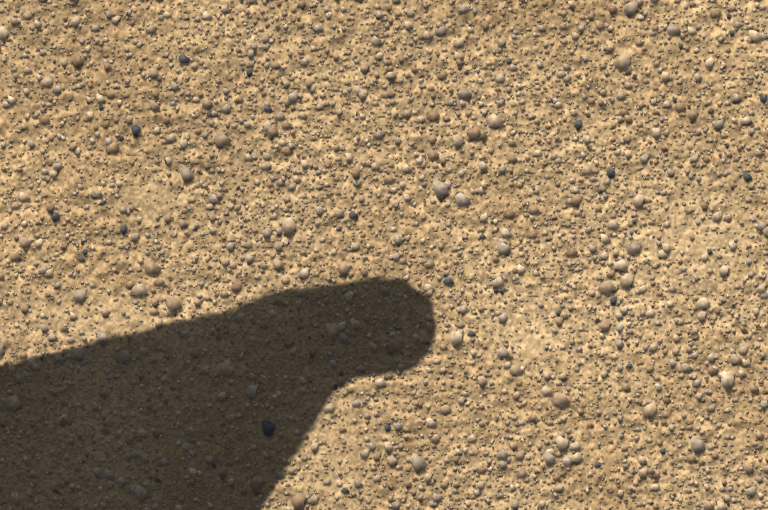
Write a Shadertoy shader that draws this texture.

```glsl
// Sunlit gravel crossed by a broad rounded shadow from the lower left.
// Jittered cells scatter domed stones at several sizes over bumpy sand;
// sun and sky light are kept apart so the large shadow blocks only the sun.

vec2 hash2(vec2 p) {
    return fract(sin(vec2(dot(p, vec2(127.1, 311.7)),
                          dot(p, vec2(269.5, 183.3)))) * 43758.5);
}

float noise(vec2 p) {
    vec2 i = floor(p), f = fract(p);
    f = f * f * (3.0 - 2.0 * f);
    return mix(mix(hash2(i).x, hash2(i + vec2(1, 0)).x, f.x),
               mix(hash2(i + vec2(0, 1)).x, hash2(i + vec2(1, 1)).x, f.x), f.y);
}

float fbm(vec2 p) {
    float sum = 0.0, amp = 0.5;
    for (int i = 0; i < 4; i++) {
        sum += amp * noise(p);
        p = mat2(1.6, 1.2, -1.2, 1.6) * p + 7.3;
        amp *= 0.5;
    }
    return sum;
}

float smin(float a, float b, float k) {
    float h = max(k - abs(a - b), 0.0) / k;
    return min(a, b) - h * h * k * 0.25;
}

// Signed distance to the large shadow: a sloping body and a rounded tip
float shadowShape(vec2 p) {
    float top = 0.28 + 0.285 * p.x - 0.086 * p.x * p.x;
    float side = max((p.x - 0.512 - 0.62 * p.y) * 0.85, p.x - 0.74);
    float body = max((p.y - top) * 0.96, side);
    vec2 a = p - vec2(0.55, 0.335), axis = vec2(0.214, 0.026);
    float along = clamp(dot(a, axis) / dot(axis, axis), 0.0, 1.0);
    return smin(body, length(a - axis * along) - 0.091, 0.03);
}

// Soft round weight for the bare sandy patches
float patchAt(vec2 p, vec2 center, vec2 size) {
    vec2 d = (p - center) / size;
    return exp(-dot(d, d));
}

// Irregular elliptical radius: 1 on the stone's rim
float rim(vec2 d, float turn, float radius) {
    float c = cos(turn), s = sin(turn);
    d = mat2(c, -s, s, c) * d * vec2(0.84, 1.2) / radius;
    float angle = atan(d.y, d.x + 1e-5);
    return length(d) * (1.0 + 0.11 * sin(3.0 * angle + turn * 5.0)
                            + 0.07 * sin(5.0 * angle - turn * 3.0));
}

// One layer of stones, each with its own small shadow
void scatter(vec2 p, float cells, float density,
             inout vec3 albedo, inout float sun, inout float sky) {
    vec2 q = p * cells, cell = floor(q);
    for (int j = -1; j <= 1; j++)
    for (int i = -1; i <= 1; i++) {
        vec2 id = cell + vec2(i, j);
        vec2 place = hash2(id + cells), kind = hash2(id + cells + 57.0);
        vec2 tint = hash2(id + cells + 113.0);
        if (kind.x > density) continue;
        float radius = mix(0.17, 0.41, kind.y * kind.y);
        float turn = tint.y * 6.28;
        vec2 d = q - id - 0.5 - (place - 0.5) * 0.85;
        float soft = 1.2 * cells / (iResolution.y * radius);

        float shadeRim = rim(d + vec2(-0.14, 0.5) * radius, turn, radius);
        float dark = 1.0 - smoothstep(0.8 - soft, 1.0 + soft, shadeRim);
        sun *= 1.0 - 0.72 * dark;
        sky *= 1.0 - 0.2 * dark;

        float r = rim(d, turn, radius);
        float cover = 1.0 - smoothstep(1.0 - soft, 1.0 + 0.4 * soft, r);
        vec3 normal = normalize(vec3(d / radius, 0.95));
        float lit = max(dot(normal, normalize(vec3(-0.25, 0.75, 0.75))), 0.0);
        vec3 stone = mix(vec3(0.61, 0.50, 0.38), vec3(0.86, 0.77, 0.64), tint.x);
        stone = mix(stone, vec3(0.68, 0.63, 0.56), 0.7 * step(0.7, place.x));
        stone = mix(stone, vec3(0.37, 0.37, 0.37), step(0.98, place.y));
        stone *= 0.87 + 0.26 * noise(q * 7.0);
        albedo = mix(albedo, stone, cover);
        sun = mix(sun, 0.14 + 1.0 * lit, cover);
        sky = mix(sky, 0.88 + 0.35 * normal.y + 0.15 * normal.z, cover);
    }
}

void mainImage(out vec4 fragColor, in vec2 fragCoord) {
    vec2 p = fragCoord / iResolution.y;

    // Sand: broad tone, fine grain and relief lit from above
    float broad = fbm(p * 5.0 + 3.0);
    float bare = patchAt(p, vec2(1.38, 0.53), vec2(0.10, 0.08))
               + patchAt(p, vec2(0.66, 0.13), vec2(0.07, 0.09))
               + patchAt(p, vec2(1.04, 0.34), vec2(0.08, 0.06))
               + patchAt(p, vec2(0.20, 0.38), vec2(0.16, 0.05))
               + patchAt(p, vec2(0.29, 0.60), vec2(0.07, 0.05));
    bare = clamp(bare, 0.0, 1.0);
    vec3 albedo = mix(vec3(0.66, 0.55, 0.40), vec3(0.81, 0.70, 0.53),
                      clamp(broad + 0.45 * bare, 0.0, 1.0));
    albedo *= 0.87 + 0.26 * noise(p * 210.0);
    float slope = fbm(p * 45.0) - fbm((p + vec2(-0.002, 0.006)) * 45.0);
    float sun = clamp(0.95 + slope * mix(2.0, 1.1, bare), 0.15, 1.25);
    float sky = 1.0 + 0.4 * slope;

    // Stones from grit to pebbles, thinner on the bare patches
    float fill = (0.7 + 0.5 * broad) * (1.0 - 0.65 * bare);
    scatter(p, 115.0, 0.5 * fill, albedo, sun, sky);
    scatter(p, 67.0, 0.55 * fill, albedo, sun, sky);
    scatter(p + 0.37, 39.0, 0.5 * fill, albedo, sun, sky);
    scatter(p + 0.71, 24.0, 0.2, albedo, sun, sky);

    // Large shadow with a ragged, slightly soft edge
    sun *= smoothstep(-0.006, 0.007, shadowShape(p) + 0.012 * (fbm(p * 32.0) - 0.47));
    vec3 color = albedo * (vec3(0.37, 0.385, 0.42) * sky + vec3(0.71, 0.675, 0.62) * sun);
    color *= 0.92 + 0.16 * fbm(p * 3.0 + 11.0);
    fragColor = vec4(clamp(color, 0.0, 1.0), 1.0);
}
```
